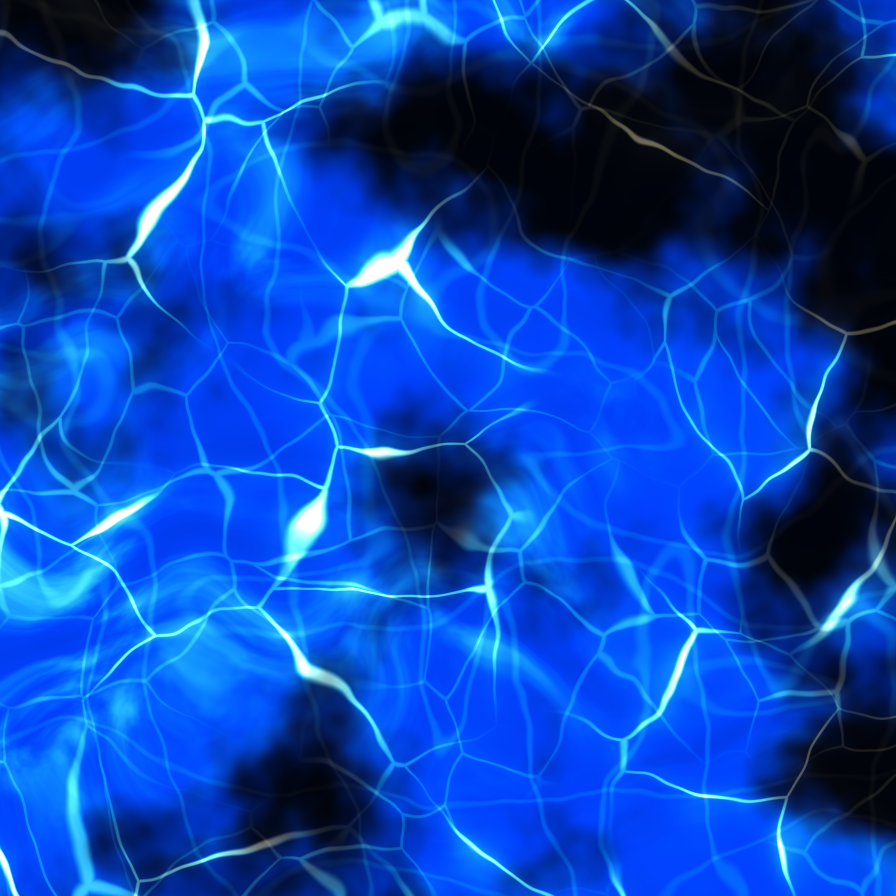
Give the GLSL for this texture, as a three.js fragment shader.

```glsl
// Glowing caustic filaments over deep blue water with drifting dark clouds.
varying vec2 vUv;

const vec3 ABYSS = vec3(0.0, 0.012, 0.04);
const vec3 BLUE = vec3(0.005, 0.25, 0.99);
const vec3 EMBER = vec3(0.46, 0.43, 0.30);     // filament colour in the dark
const vec3 CYAN = vec3(0.55, 0.90, 0.45);      // filament colour in the light
const float CLOUD_SCALE = 2.7;
const float CLOUD_DARK = -0.40;                // cloud noise that gives black
const float CLOUD_BRIGHT = 0.17;               // cloud noise that gives full blue
const vec2 LIGHT_TILT = vec2(-0.32, -0.28);    // light grows to the lower left
const float NET_SCALE = 5.2;
const float FINE_NET_SCALE = 8.5;
const float THIN = 0.0032;                     // filament half widths
const float THICK = 0.015;
const float HALO = 0.019;
const float THREAD_GAIN = 0.16;
const float HAZE_GAIN = 0.55;

vec2 hash2(vec2 p) {
  vec3 q = fract(p.xyx * vec3(0.1031, 0.1030, 0.0973));
  q += dot(q, q.yzx + 33.33);
  return fract((q.xx + q.yz) * q.zy);
}

float cornerSlope(vec2 cell, vec2 offset) {
  float angle = 6.2832 * hash2(cell).x;
  return dot(vec2(cos(angle), sin(angle)), offset);
}

float gradientNoise(vec2 p) {
  vec2 i = floor(p), f = fract(p);
  vec2 u = f * f * f * (f * (f * 6.0 - 15.0) + 10.0);
  vec2 e = vec2(1.0, 0.0);
  return mix(mix(cornerSlope(i, f), cornerSlope(i + e, f - e), u.x),
             mix(cornerSlope(i + e.yx, f - e.yx), cornerSlope(i + 1.0, f - 1.0), u.x), u.y);
}

float fbm(vec2 p) {
  float sum = 0.0, gain = 1.0;
  for (int k = 0; k < 5; k++) {
    sum += gain * gradientNoise(p);
    p = mat2(1.6, 1.2, -1.2, 1.6) * p + 7.3;
    gain *= 0.5;
  }
  return sum;
}

vec2 warpField(vec2 p) {
  return vec2(gradientNoise(p + 3.7), gradientNoise(p + 41.2));
}

// Distance to the nearest border between Voronoi cells.
float borderDistance(vec2 p) {
  vec2 cell = floor(p), f = fract(p);
  vec2 nearCell = vec2(0.0), nearest = vec2(0.0);
  float best = 8.0, border = 8.0;
  for (int y = -1; y <= 1; y++) {
    for (int x = -1; x <= 1; x++) {
      vec2 g = vec2(float(x), float(y));
      vec2 r = g + hash2(cell + g) - f;
      if (dot(r, r) < best) { best = dot(r, r); nearest = r; nearCell = g; }
    }
  }
  for (int y = -2; y <= 2; y++) {
    for (int x = -2; x <= 2; x++) {
      vec2 g = nearCell + vec2(float(x), float(y));
      vec2 r = g + hash2(cell + g) - f;
      vec2 gap = r - nearest;
      if (dot(gap, gap) > 0.0001) border = min(border, dot(0.5 * (nearest + r), normalize(gap)));
    }
  }
  return border;
}

// Filaments of changing width: x is the sharp core, y the soft halo.
vec2 filaments(vec2 p, float scale, float seed) {
  float d = borderDistance(p * scale + seed) / scale;
  float swell = smoothstep(-0.05, 0.5, gradientNoise(p * 7.0 + seed));
  float strength = smoothstep(-0.32, 0.18, gradientNoise(p * 4.3 + seed + 19.4));
  float width = mix(THIN, THICK, swell * swell) * mix(0.7, 1.0, strength);
  float core = (1.0 - smoothstep(0.2 * width, width, d)) * (0.6 + 0.9 * swell);
  float halo = exp(-d / (HALO * (0.6 + swell))) * (0.5 + 0.7 * swell);
  return vec2(core, halo) * strength;
}

// Thin curve along the level set of stretched noise.
float thread(vec2 p, vec2 stretch, float seed) {
  float n = abs(gradientNoise(p * stretch + seed) - 0.07);
  return 1.0 - smoothstep(0.005, 0.035, n);
}

void main() {
  vec2 p = vUv;
  vec2 warped = p + 0.075 * warpField(p * 4.0) + 0.022 * warpField(p * 11.0) + 0.005 * warpField(p * 31.0);

  // Clouds and light
  float cloud = fbm(p * CLOUD_SCALE + 5.6) + dot(p - 0.5, LIGHT_TILT);
  float light = smoothstep(CLOUD_DARK, CLOUD_BRIGHT, cloud);

  // Networks, threads and torn haze
  vec2 net = filaments(warped, NET_SCALE, 12.3);
  vec2 fineNet = filaments(warped + 0.02 * warpField(p * 7.0), FINE_NET_SCALE, 37.8);
  float threads = thread(warped, vec2(8.0, 2.0), 2.4) + 0.7 * thread(warped, vec2(2.5, 7.0), 63.1);
  float wisps = fbm(warped * vec2(5.0, 9.0) + 1.5 * warpField(p * 5.0));
  float patches = smoothstep(-0.1, 0.45, gradientNoise(p * 3.1 + 28.6) + 0.5 * (0.5 - p.x));
  float haze = HAZE_GAIN * patches * smoothstep(-0.25, 0.7, wisps);

  float core = net.x + 0.35 * fineNet.x;
  float halo = (0.42 * net.y + 0.12 * fineNet.y) * clamp(0.75 + 0.9 * wisps, 0.15, 1.4);
  float soft = (halo + haze) * mix(0.18, 1.0, light);
  float glow = core + soft + THREAD_GAIN * threads * mix(0.4, 1.0, light);

  // Colour: embers in the dark, cyan to white in the light
  vec3 water = mix(ABYSS, BLUE, light) * (1.0 + 0.1 * wisps);
  vec3 ember = EMBER * min(glow, 1.0);
  vec3 shine = CYAN * vec3(glow * glow, glow, glow);
  vec3 color = water + mix(ember, shine, smoothstep(0.1, 0.75, light));
  gl_FragColor = vec4(clamp(color, 0.0, 1.0), 1.0);
}
```
